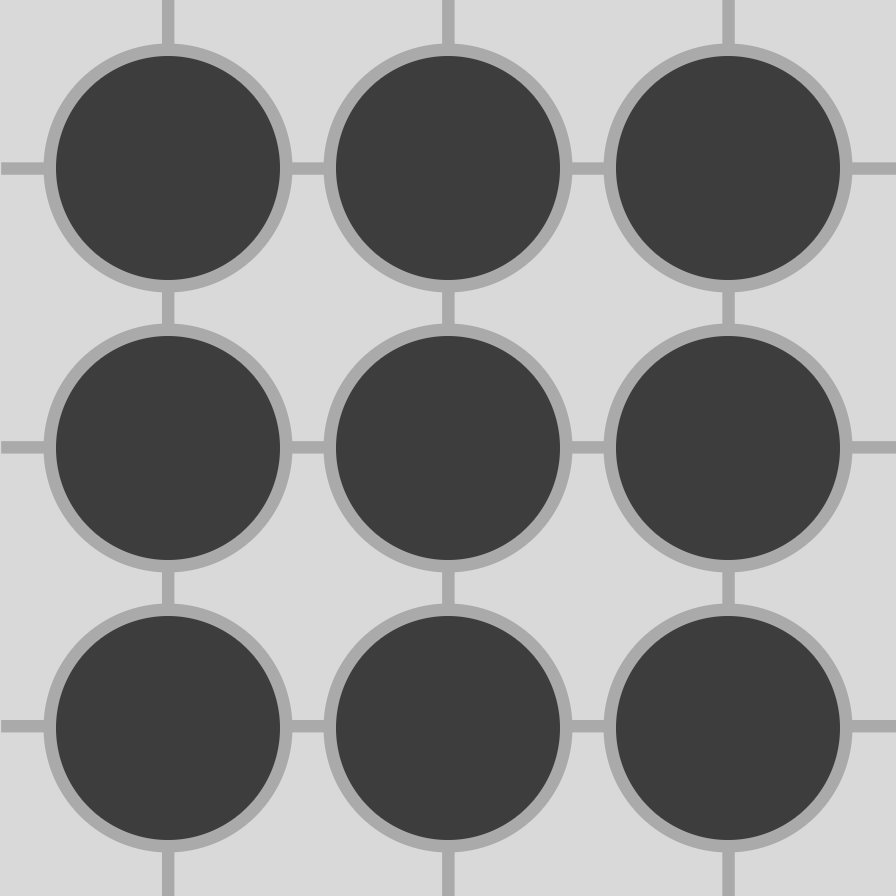
This pattern is drawn by a WebGL 2 fragment shader. Its source:

```glsl
#version 300 es
precision highp float;
// Three by three dark discs with grey rims, joined by a grid of thin grey bars.
// Each point is folded to its nearest disc and bar, then layers are blended
// by signed distance with edges one pixel wide.

#define REPEATS 3.0
#define PITCH 0.3125
#define DISC_RADIUS 0.125
#define RIM_WIDTH 0.0139
#define BAR_WIDTH 0.0139
#define BAR_PITCH vec2(0.3127, 0.3112)
#define BAR_CENTER vec2(0.5004, 0.5007)
#define BAR_START 0.0013
#define PAPER_COLOR vec3(0.851)
#define LINE_COLOR vec3(0.667)
#define DISC_COLOR vec3(0.239)

uniform vec2 u_resolution;
out vec4 fragColor;

// Offset from the nearest of a limited number of centred repeats.
vec2 foldRepeats(vec2 p, vec2 pitch) {
    float last = 0.5 * (REPEATS - 1.0);
    vec2 index = clamp(floor(p / pitch + 0.5), -last, last);
    return p - pitch * index;
}

// Coverage of the inside of a shape, smoothed over one pixel.
float coverage(float dist, float pixel) {
    return clamp(0.5 - dist / pixel, 0.0, 1.0);
}

void main() {
    float pixel = 1.0 / min(u_resolution.x, u_resolution.y);
    vec2 uv = (gl_FragCoord.xy - 0.5 * u_resolution) * pixel + 0.5;

    // Bars: the horizontal ones begin just inside the left edge.
    vec2 barDist = abs(foldRepeats(uv - BAR_CENTER, BAR_PITCH)) - 0.5 * BAR_WIDTH;
    float vertical = coverage(barDist.x, pixel);
    float horizontal = coverage(barDist.y, pixel) * coverage(BAR_START - uv.x, pixel);
    vec3 color = mix(PAPER_COLOR, LINE_COLOR, max(vertical, horizontal));

    // Rimmed discs cover the crossings.
    float discDist = length(foldRepeats(uv - 0.5, vec2(PITCH))) - DISC_RADIUS;
    color = mix(color, LINE_COLOR, coverage(discDist - RIM_WIDTH, pixel));
    color = mix(color, DISC_COLOR, coverage(discDist, pixel));

    fragColor = vec4(color, 1.0);
}
```
